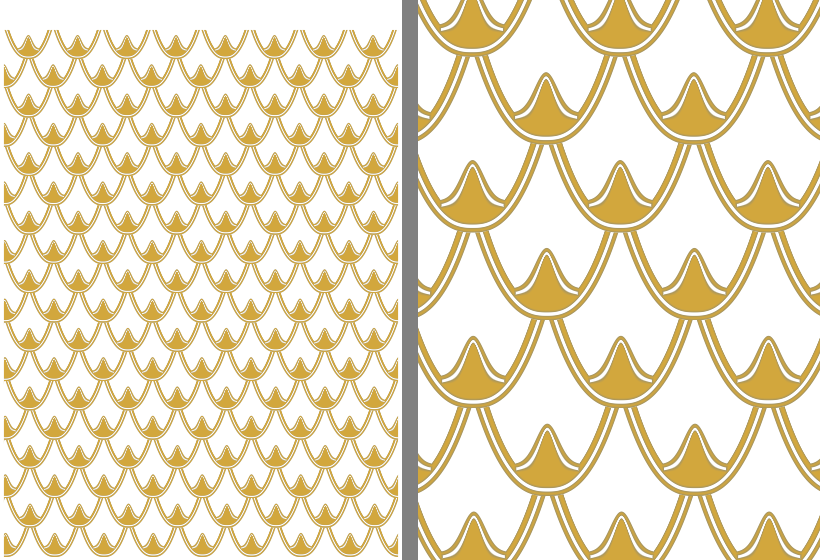
Left, the full canvas; right, a detail of the centre.
Give the GLSL for this pattern, as a Shadertoy shader.

```glsl
// Rows of gold scalloped cups on white, staggered like fish scales.
// Each cup is a power curve with a double rim and a bell-shaped filling;
// every row is painted over the arm tips of the row beneath it.

const float ASPECT = 1.3913;               // canvas height over width
const float CELL = 0.12246;                // cup spacing, in canvas widths
const float ROW = 0.5942;                  // row height, in cells
const float ROWS = 18.0;
const vec2 FRAME_MIN = vec2(0.0095, 0.0073);
const vec2 FRAME_MAX = vec2(0.9905, 1.3171);
const vec3 WHITE = vec3(1.0);
const vec3 GOLD = vec3(0.825, 0.655, 0.24);
const vec3 EDGE = vec3(0.62, 0.57, 0.40);

// Approximate distance inside the cup outline; p.y is height over its base.
float cupDepth(vec2 p) {
    float x = abs(p.x) + 1e-4;
    float curve = ROW * pow(x / 0.485, 2.5);
    float slope = 2.5 * curve / x;
    return (p.y - curve) / sqrt(1.0 + slope * slope);
}

// Approximate distance below the bell-shaped top of the filling.
float bellDepth(vec2 p) {
    float width2 = 0.0121;
    float bump = 0.275 * exp(-p.x * p.x / width2);
    float slope = 2.0 * p.x * bump / width2;
    return (0.215 + bump - p.y) / sqrt(1.0 + slope * slope);
}

// Signed distance to the gold parts, positive inside.
float goldDepth(vec2 p, float cup) {
    float bell = bellDepth(p);
    float outerRim = min(cup, 0.031 - cup);
    float body = min(cup - 0.054, max(0.104 - cup, bell));
    float highlight = min(0.009 - abs(bell - 0.037), 0.21 - abs(p.x));
    return max(outerRim, min(body, -highlight));
}

// Paints one cup, including its opaque white interior, over the base colour.
vec3 paintCup(vec3 base, vec2 p, float aa) {
    float cup = cupDepth(p);
    float gold = goldDepth(p, cup);
    vec3 ink = mix(EDGE, GOLD, smoothstep(-aa, 0.018, gold));
    vec3 color = mix(base, WHITE, smoothstep(-aa, aa, cup));
    return mix(color, ink, smoothstep(-aa, aa, gold));
}

// Position relative to the nearest cup of a row, with stagger and slight drift.
vec2 cupCoord(vec2 p, float row) {
    float center = 1.1125 + 0.5 * mod(row, 2.0) - 0.0021 * row;
    return vec2(fract(p.x - center + 0.5) - 0.5, p.y - row * ROW);
}

float insideFrame(vec2 p, float aa) {
    vec2 low = smoothstep(-aa, aa, p - FRAME_MIN);
    vec2 high = smoothstep(-aa, aa, FRAME_MAX - p);
    return low.x * low.y * high.x * high.y;
}

void mainImage(out vec4 fragColor, in vec2 fragCoord) {
    vec2 canvas = fragCoord / iResolution.xy * vec2(1.0, ASPECT);
    float pixel = 1.0 / iResolution.x;
    vec2 p = vec2(canvas.x, canvas.y - FRAME_MIN.y) / CELL;
    float aa = 0.6 * pixel / CELL;

    // The lower row comes first, then the row that overlaps its tips
    float row = clamp(floor(p.y / ROW), 0.0, ROWS - 1.0);
    vec3 color = WHITE;
    for (float below = 1.0; below >= 0.0; below--) {
        float current = row - below;
        if (current >= 0.0) color = paintCup(color, cupCoord(p, current), aa);
    }

    color = mix(WHITE, color, insideFrame(canvas, 0.5 * pixel));
    fragColor = vec4(color, 1.0);
}
```
